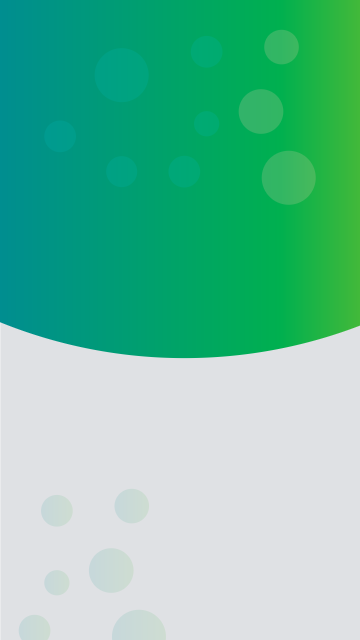
Give the GLSL for this background, as a Shadertoy shader.

```glsl
// Teal-to-green panel with a curved lower rim, over pale grey, with two clusters of soft bubbles.

#define TEAL        vec3(0.000, 0.555, 0.565)
#define GREEN       vec3(0.000, 0.690, 0.310)
#define LIME        vec3(0.260, 0.725, 0.225)
#define GREY        vec3(0.875, 0.882, 0.894)
#define CYAN_TINT   vec3(0.000, 0.720, 0.720)
#define CREAM_TINT  vec3(0.850, 0.800, 0.650)
#define GREEN_STOP  0.78
#define RIM_CENTRE  vec2(0.512, 2.146)
#define RIM_RADIUS  1.363
#define LOWER_SHIFT vec2(-0.416, -1.275)
#define CREAM_FROM  0.65

// Bubble cluster: centre and radius, in canvas widths
const vec3 BUBBLES[9] = vec3[9](
    vec3(0.338, 1.569, 0.075), vec3(0.574, 1.634, 0.044), vec3(0.782, 1.647, 0.048),
    vec3(0.725, 1.468, 0.062), vec3(0.574, 1.434, 0.035), vec3(0.167, 1.399, 0.044),
    vec3(0.338, 1.301, 0.043), vec3(0.512, 1.301, 0.044), vec3(0.802, 1.284, 0.075));

// Coverage of a disc with an edge one pixel wide
float disc(vec2 p, vec2 centre, float radius) {
    return clamp(0.5 + (radius - length(p - centre)) * iResolution.x, 0.0, 1.0);
}

// Three-stop horizontal gradient
vec3 panelColor(float x) {
    vec3 cool = mix(TEAL, GREEN, clamp(x / GREEN_STOP, 0.0, 1.0));
    return mix(cool, LIME, clamp((x - GREEN_STOP) / (1.0 - GREEN_STOP), 0.0, 1.0));
}

void mainImage(out vec4 fragColor, in vec2 fragCoord) {
    vec2 p = fragCoord / iResolution.x;

    // Grey ground with a hairline of white at the left
    vec3 color = mix(GREY, vec3(1.0), 0.6 * (1.0 - smoothstep(0.0, 0.003, p.x)));

    // Panel: the disc's lower arc, solid above its centre
    float panel = p.y > RIM_CENTRE.y ? 1.0 : disc(p, RIM_CENTRE, RIM_RADIUS);
    color = mix(color, panelColor(p.x), panel);

    for (int i = 0; i < 9; i++) {
        vec2 centre = BUBBLES[i].xy;
        float radius = BUBBLES[i].z;

        // Upper cluster: cyan on the left, cream on the right
        float cream = step(CREAM_FROM, centre.x);
        vec3 tint = mix(CYAN_TINT, CREAM_TINT, cream);
        color = mix(color, tint, mix(0.20, 0.23, cream) * disc(p, centre, radius));

        // Lower cluster: the same layout shifted, each with its own gradient
        vec2 lower = centre + LOWER_SHIFT;
        float across = clamp(0.5 + 0.5 * (p.x - lower.x) / radius, 0.0, 1.0);
        color = mix(color, mix(TEAL, LIME, across), 0.11 * disc(p, lower, radius));
    }

    fragColor = vec4(color, 1.0);
}
```
